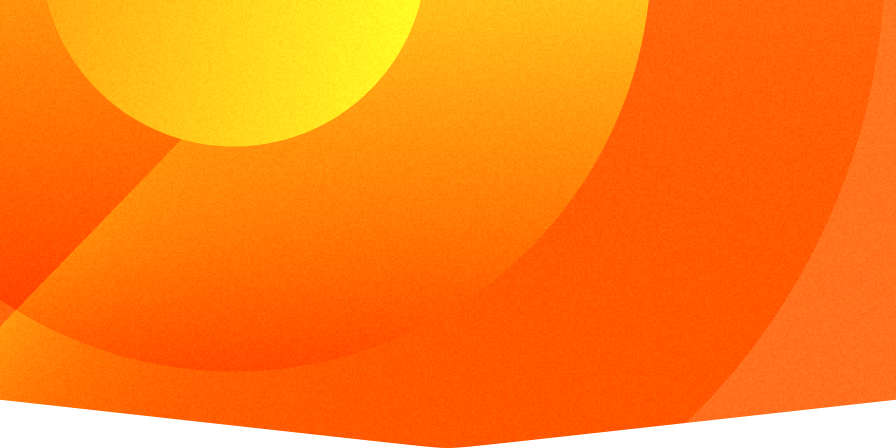
Give the GLSL for this background, as a WebGL 2 fragment shader.

```glsl
#version 300 es
precision highp float;
// Warm sunrise backdrop: three concentric discs around a point above the top edge,
// a diagonal fold of light across them, fine grain, and a white shallow V at the foot.
// Each layer is a gradient masked by a smoothed signed distance.
uniform vec2 u_resolution;
out vec4 fragColor;

// Hash without sine, returns 0..1
float hash(vec2 cell) {
    vec3 q = fract(vec3(cell.xyx) * 0.1031);
    q += dot(q, q.yzx + 33.33);
    return fract((q.x + q.y) * q.z);
}

// Coverage of the negative side of a distance, about one pixel soft
float inside(float dist) {
    return clamp(0.5 - dist * u_resolution.y, 0.0, 1.0);
}

// Orange ramp: the green channel sets the heat, from red to yellow
vec3 heat(float green) {
    return vec3(1.0, green, 0.13 * smoothstep(0.32, 0.95, green));
}

void main() {
    // Canvas height is one unit
    vec2 p = gl_FragCoord.xy / u_resolution.y;
    float radius = length(p - vec2(0.522, 1.103));

    // Signed distance to the diagonal fold, positive on its lower right
    float fold = dot(p - vec2(0.0, 0.271), vec2(0.718, -0.696));
    float leftOfFold = inside(fold);
    float foldGlow = exp(-4.5 * max(fold, 0.0));

    // Pale orange outside, then the wide red ring
    vec3 color = vec3(1.0, 0.43 + 0.03 * p.y, 0.115);
    float ringGreen = 0.335 + 0.07 * p.y * p.y + 0.26 * foldGlow * smoothstep(0.9, 0.2, p.y);
    vec3 ring = mix(heat(ringGreen), vec3(1.0, 0.40, 0.04), leftOfFold);
    ring.b += 0.04 * p.y * p.y;
    color = mix(color, ring, inside(radius - 1.454));

    // Middle disc, split by the fold into two vertical gradients
    float rightGreen = 0.185 + 0.535 * p.y + 0.03 * p.y * p.y
        + 0.10 * foldGlow * smoothstep(0.75, 0.4, p.y);
    float leftGreen = 0.28 + 0.45 * (p.y - 0.35);
    vec3 disc = heat(mix(rightGreen, leftGreen, leftOfFold));
    color = mix(color, disc, inside(radius - 0.932));

    // Sun, brightening toward the right
    vec3 sun = vec3(1.0, min(0.66 + 0.40 * (p.x - 0.11), 0.98), 0.06 + 0.09 * p.x);
    color = mix(color, sun, inside(radius - 0.430));

    // Film grain, kept off the red channel
    float grain = hash(floor(p * 256.0)) - 0.5;
    color += grain * vec3(0.0, 0.05, 0.03);

    // White foot with a rounded V edge
    float slope = 0.1107 * (p.x - 0.5 * u_resolution.x / u_resolution.y);
    float footEdge = sqrt(slope * slope + 0.000009) - 0.003;
    color = mix(color, vec3(1.0), inside(p.y - footEdge));

    fragColor = vec4(clamp(color, 0.0, 1.0), 1.0);
}
```
